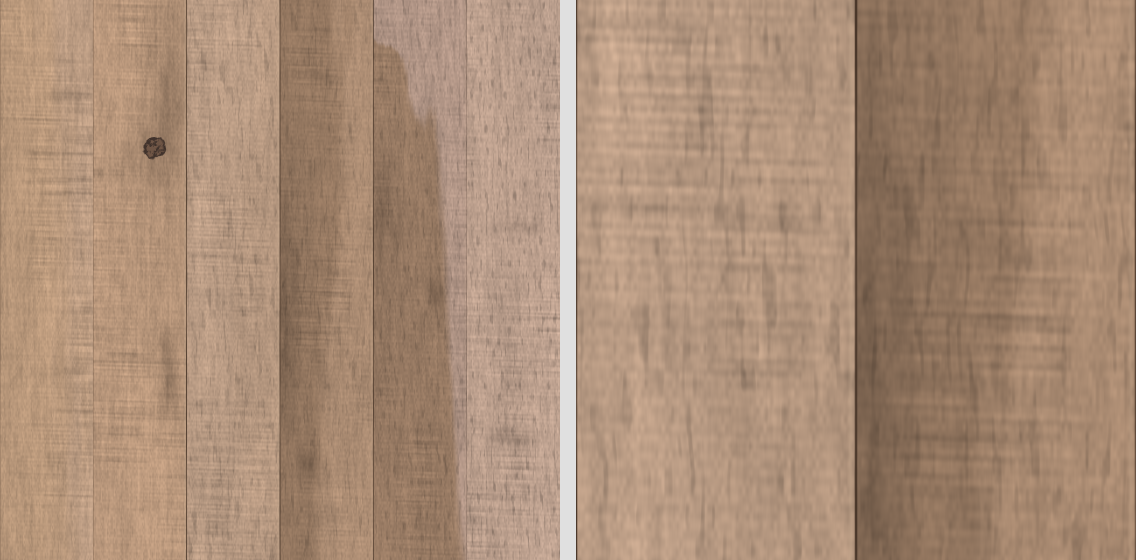
Left: the whole. Right: its middle third, enlarged.
A WebGL 2 fragment shader for this texture:

```glsl
#version 300 es
precision highp float;

uniform vec2 u_resolution;
out vec4 outColor;

const int PLANKS = 6;
const int STAINS = 9;
const float SEAM_HALF_WIDTH = 0.0008;
const float GRAIN_STRENGTH = 0.085;
const float SAW_STRENGTH = 0.10;
const float BAND_STRENGTH = 0.09;
const float PORE_STRENGTH = 0.16;
const float STAIN_STRENGTH = 0.15;
const vec2 KNOT_CENTER = vec2(0.277, 0.736);
const vec2 KNOT_RADIUS = vec2(0.020, 0.021);

const vec3 SEAM_COLOR = vec3(0.27, 0.20, 0.15);
const vec3 BEVEL_COLOR = vec3(0.79, 0.68, 0.57);
const vec3 KNOT_DARK = vec3(0.22, 0.17, 0.15);
const vec3 KNOT_BROWN = vec3(0.42, 0.32, 0.26);
const vec3 STAIN_ABSORB = vec3(0.98, 1.0, 1.02);

// Per plank: heartwood on the left, sapwood on the right, pore visibility
const vec3 HEART[PLANKS] = vec3[](
  vec3(0.725, 0.595, 0.480), vec3(0.735, 0.600, 0.490), vec3(0.730, 0.612, 0.520),
  vec3(0.580, 0.467, 0.376), vec3(0.612, 0.493, 0.400), vec3(0.745, 0.632, 0.560));
const vec3 SAP[PLANKS] = vec3[](
  vec3(0.745, 0.620, 0.520), vec3(0.720, 0.588, 0.480), vec3(0.725, 0.605, 0.510),
  vec3(0.680, 0.555, 0.455), vec3(0.700, 0.590, 0.530), vec3(0.755, 0.643, 0.572));
const float PORES[PLANKS] = float[](0.25, 0.3, 0.7, 0.6, 0.7, 0.95);
const float SEAMS[PLANKS + 1] = float[](0.5, 0.3, 1.0, 1.0, 0.85, 0.3, 0.0);

// Darkened patches: center, radii
const vec4 STAIN[STAINS] = vec4[](
  vec4(0.302, 0.85, 0.030, 0.09), vec4(0.30, 0.34, 0.016, 0.08),
  vec4(0.512, 0.45, 0.020, 0.20), vec4(0.55, 0.17, 0.018, 0.025),
  vec4(0.682, 0.62, 0.025, 0.10), vec4(0.777, 0.47, 0.018, 0.04),
  vec4(0.92, 0.22, 0.035, 0.013), vec4(0.93, 0.595, 0.035, 0.012),
  vec4(0.276, 0.72, 0.045, 0.055));

float hash(vec2 p) {
  return fract(sin(dot(p, vec2(127.1, 311.7))) * 43758.5453);
}

float noise(vec2 p) {
  vec2 i = floor(p), f = fract(p);
  f = f * f * (3.0 - 2.0 * f);
  return mix(mix(hash(i), hash(i + vec2(1, 0)), f.x),
             mix(hash(i + vec2(0, 1)), hash(i + vec2(1, 1)), f.x), f.y);
}

float fbm(vec2 p) {
  float sum = 0.0, amp = 0.5;
  for (int i = 0; i < 4; i++) {
    sum += amp * noise(p);
    p = p * 2.03 + 17.3;
    amp *= 0.5;
  }
  return sum / 0.9375;
}

// Heartwood to sapwood, with a ragged border along the grain
vec3 boardColor(int id, vec2 uv, float u) {
  float ragged = fbm(uv * vec2(45.0, 5.0)) - 0.5;
  float border = 0.68 + 0.15 * sin(uv.y * 5.0 + float(id));
  float blur = 0.25;
  if (id == 3) {
    border = 0.42 + 0.2 * smoothstep(0.1, 0.5, uv.y);
    blur = 0.2;
  }
  if (id == 4) {
    border = 0.95 - 0.36 * uv.y - 0.4 * smoothstep(0.7, 0.95, uv.y)
           - 0.6 * smoothstep(0.89, 0.97, uv.y);
    ragged *= 0.25 + 1.3 * smoothstep(0.72, 0.9, uv.y);
    blur = 0.06;
  }
  return mix(HEART[id], SAP[id], smoothstep(-blur, blur, u - border + ragged * 0.5));
}

// Vertical fibres, wavy figure and short dark pores
float grain(int id, vec2 p) {
  float fibre = fbm(p * vec2(230.0, 24.0)) - 0.5;
  float speck = noise(p * vec2(480.0, 190.0)) - 0.5;
  float figure = sin(50.0 * fbm(p * vec2(9.0, 1.6)) + p.x * 90.0);
  vec2 porePos = p + vec2(0.004 * noise(p * vec2(20.0, 25.0)), 0.0);
  float pore = smoothstep(0.62, 0.95, noise(porePos * vec2(310.0, 50.0)));
  return GRAIN_STRENGTH * (1.8 * fibre + 1.1 * speck + 0.14 * figure)
       - PORE_STRENGTH * PORES[id] * pore;
}

// Fine sawn lines and sparse broader bands across the board
float sawMarks(vec2 p) {
  p.y += 0.03 * p.x;
  float patches = smoothstep(0.35, 0.75, fbm(p * vec2(12.0, 5.0)));
  float lines = noise(p * vec2(13.0, 270.0)) - 0.5;
  float bands = smoothstep(0.68, 0.95, noise(p * vec2(9.0, 85.0)));
  return SAW_STRENGTH * lines * (0.3 + patches) - BAND_STRENGTH * bands * patches;
}

float stains(vec2 uv, int id) {
  float dark = 0.0;
  for (int i = 0; i < STAINS; i++) {
    if (int(STAIN[i].x * float(PLANKS)) != id) continue;
    vec2 d = (uv - STAIN[i].xy) / STAIN[i].zw;
    d += 1.2 * (vec2(fbm(uv * vec2(60.0, 18.0)), fbm(uv * vec2(55.0, 20.0) + 31.0)) - 0.5);
    dark += exp(-dot(d, d)) * (0.3 + 1.4 * fbm(uv * vec2(110.0, 28.0)));
  }
  return dark;
}

vec3 addKnot(vec3 color, vec2 uv) {
  vec2 d = (uv - KNOT_CENTER) / KNOT_RADIUS;
  float r = length(d) + 0.6 * (fbm(uv * 75.0) - 0.5);
  float mottle = fbm(uv * 170.0);
  vec3 core = mix(KNOT_DARK, KNOT_BROWN, smoothstep(0.35, 0.6, mottle) * smoothstep(0.95, 0.7, r));
  return mix(color, core, 0.92 * smoothstep(1.04, 0.88, r));
}

void main() {
  vec2 uv = gl_FragCoord.xy / u_resolution;
  float px = 1.0 / u_resolution.x;
  float board = uv.x * float(PLANKS);
  int id = min(int(board), PLANKS - 1);
  vec2 p = uv + vec2(0.0, float(id) * 7.31);

  vec3 color = boardColor(id, uv, fract(board));
  color *= 1.0 + grain(id, p) + sawMarks(p) + 0.12 * (fbm(p * vec2(22.0, 4.0)) - 0.5);
  color *= 1.0 - STAIN_STRENGTH * stains(uv, id) * STAIN_ABSORB;
  color = addKnot(color, uv);

  // Seams with a thin worn bevel on their left
  int seam = int(floor(board + 0.5));
  float side = uv.x - float(seam) / float(PLANKS);
  float bevel = 1.0 - smoothstep(0.0, 0.0015 + px, abs(side + 0.003));
  color = mix(color, BEVEL_COLOR, 0.3 * SEAMS[seam] * bevel);
  float gap = 1.0 - smoothstep(SEAM_HALF_WIDTH - 0.5 * px, SEAM_HALF_WIDTH + 0.5 * px, abs(side));
  float wear = 0.65 + 0.35 * noise(vec2(float(seam) * 9.0, uv.y * 14.0));
  color = mix(color, SEAM_COLOR, gap * SEAMS[seam] * wear);

  outColor = vec4(clamp(color, 0.0, 1.0), 1.0);
}
```
